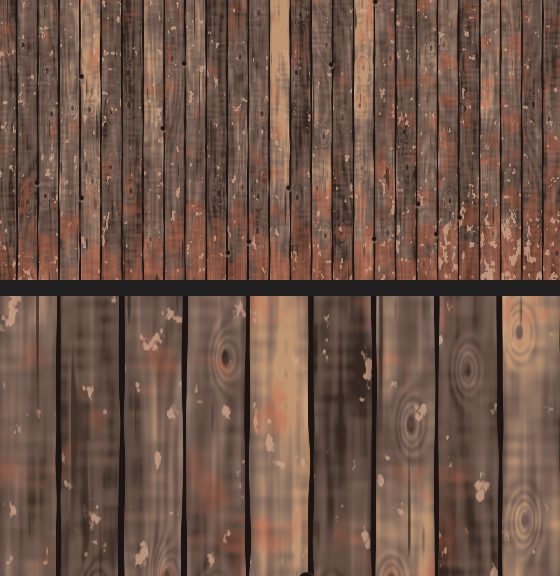
Top: the whole. Bottom: its middle third, enlarged.
This texture is drawn by a Shadertoy shader. Its source:

```glsl
#define PLANKS 26.62
#define OFFSET 0.2
#define SEAM_HALF 0.036
#define RING_DENSITY 34.0
#define SEAM_COLOR vec3(0.11, 0.08, 0.07)
#define DARK vec3(0.21, 0.155, 0.13)
#define UMBER vec3(0.37, 0.29, 0.25)
#define BROWN vec3(0.45, 0.36, 0.32)
#define FADED vec3(0.57, 0.46, 0.39)
#define TAN vec3(0.75, 0.58, 0.44)
#define RUST vec3(0.57, 0.34, 0.26)
#define FLAKE vec3(0.80, 0.63, 0.53)

// Lightness of each plank, left to right
const float plankTone[27] = float[27](
    0.22, 0.28, 0.36, 0.68, 0.72, 0.36, 0.20, 0.62, 0.38,
    0.50, 0.22, 0.38, 0.30, 0.98, 0.20, 0.62, 0.18, 0.92,
    0.46, 0.24, 0.56, 0.50, 0.24, 0.72, 0.52, 0.30, 0.26);

float hash(vec2 p) {
    return fract(sin(dot(p, vec2(127.1, 311.7))) * 43758.5453);
}

float noise(vec2 p) {
    vec2 i = floor(p), f = fract(p);
    f = f * f * (3.0 - 2.0 * f);
    return mix(mix(hash(i), hash(i + vec2(1, 0)), f.x),
               mix(hash(i + vec2(0, 1)), hash(i + vec2(1, 1)), f.x), f.y);
}

float fbm(vec2 p) {
    float sum = 0.0, amp = 0.5;
    for (int i = 0; i < 4; i++) {
        sum += amp * noise(p);
        p = p * 2.03 + 17.3;
        amp *= 0.5;
    }
    return sum / 0.9375;
}

// Sum of knot bumps along one plank; q is in plank widths
float knots(vec2 q, float id) {
    float bump = 0.0, cell = floor(q.y / 3.0);
    for (float k = -1.0; k <= 1.0; k++) {
        vec2 key = vec2(id, cell + k);
        vec2 center = vec2(0.25 + 0.5 * hash(key + 3.7),
                           (cell + k + 0.2 + 0.6 * hash(key + 8.1)) * 3.0);
        vec2 d = (q - center) * vec2(1.0, 0.5);
        bump += step(0.55, hash(key)) * exp(-dot(d, d) * 22.0);
    }
    return bump;
}

vec3 woodRamp(float t) {
    t = clamp(t, 0.0, 1.0) * 4.0;
    vec3 c = mix(DARK, UMBER, min(t, 1.0));
    c = mix(c, BROWN, clamp(t - 1.0, 0.0, 1.0));
    c = mix(c, FADED, clamp(t - 2.0, 0.0, 1.0));
    return mix(c, TAN, clamp(t - 3.0, 0.0, 1.0));
}

void mainImage(out vec4 fragColor, in vec2 fragCoord) {
    vec2 uv = fragCoord / iResolution.xy;
    float px = PLANKS / iResolution.x;
    float x = uv.x * PLANKS + OFFSET;
    float y = fragCoord.y * px;
    float id = floor(x);
    vec2 q = vec2(x - id, y);
    vec2 g = q + vec2(id * 19.0, id * 7.3);

    // Growth rings bend around knots; fine fibres run along the plank
    float knot = knots(q, id);
    float field = noise(g * vec2(1.3, 0.22)) + 0.35 * q.x + 0.75 * knot
                + 0.06 * noise(g * vec2(3.0, 0.9));
    float rings = sin(field * RING_DENSITY);
    float fibre = noise(g * vec2(15.0, 0.8)) - 0.5;
    float streak = fbm(g * vec2(4.0, 0.3)) - 0.5;
    float blotch = fbm(g * vec2(1.2, 0.55) + 41.0) - 0.5;
    float saw = noise(vec2(g.x * 2.5, y * 8.0)) - 0.5;

    // Weathering darkens the lower part of pale planks
    float high = smoothstep(0.15, 0.9, uv.y + 0.5 * blotch);
    float tone = plankTone[int(clamp(id, 0.0, 26.0))];
    tone = mix(0.24 + 0.42 * tone, 0.13 + 0.87 * tone, high);
    tone += 0.09 * rings + 0.24 * fibre + 0.6 * streak + 0.5 * blotch + 0.2 * saw;
    tone += 0.12 * smoothstep(0.3, 0.7, knot) - 0.45 * smoothstep(0.85, 0.98, knot);
    vec3 color = woodRamp(tone);

    // Remains of red stain, thickest low down and to the right
    float low = 1.0 - smoothstep(0.0, 0.5, uv.y);
    float right = smoothstep(0.55, 0.95, uv.x);
    float stain = fbm(g * vec2(1.8, 1.1) + 77.0) + 0.15 * saw
                + 0.24 * low + 0.12 * right + 0.2 * (1.0 - smoothstep(0.0, 0.14, uv.y));
    vec3 red = RUST * (0.72 + 0.6 * clamp(tone, 0.0, 1.0));
    color = mix(color, red, 0.8 * smoothstep(0.56, 0.86, stain));

    // Pale bare chips
    float chips = fbm(g * vec2(4.5, 2.6) + 9.0) + 0.17 * low * smoothstep(0.5, 0.95, uv.x);
    color = mix(color, FLAKE, 0.8 * smoothstep(0.69, 0.77, chips));

    // Short drying cracks
    float crack = noise(g * vec2(9.0, 0.55) + 63.0);
    color = mix(color, DARK, 0.75 * smoothstep(0.86, 0.95, crack));

    // Uneven seams with a worn, lighter lip
    float seamId = floor(x + 0.5);
    float edge = x - seamId + 0.03 * (noise(vec2(seamId * 13.0, y * 0.8)) - 0.5);
    float halfWidth = SEAM_HALF * (0.65 + 0.8 * noise(vec2(seamId * 5.0, y * 1.6)));
    float worn = smoothstep(0.6, 0.85, noise(vec2(seamId * 31.0, y * 0.7)));
    color += 0.12 * worn * (1.0 - smoothstep(0.06, 0.14, abs(edge)));
    color *= 0.84 + 0.16 * smoothstep(0.0, 0.16, abs(edge));
    float seam = 1.0 - smoothstep(halfWidth - 0.5 * px, halfWidth + 0.5 * px, abs(edge));
    color = mix(color, SEAM_COLOR, seam);

    // Occasional holes beside the seams
    vec2 holeKey = vec2(seamId, floor(y / 6.0));
    vec2 hole = vec2(x - seamId - 0.16 * (hash(holeKey + 5.0) - 0.5),
                     y - (holeKey.y + 0.2 + 0.6 * hash(holeKey + 2.0)) * 6.0);
    float present = step(0.78, hash(holeKey + 11.0));
    float r = length(hole);
    color = mix(color, FADED, 0.6 * present * (1.0 - smoothstep(0.12, 0.2, length(hole + vec2(0.0, 0.06)))));
    color = mix(color, SEAM_COLOR, present * (1.0 - smoothstep(0.11 - px, 0.11 + px, r)));

    fragColor = vec4(clamp(color, 0.0, 1.0), 1.0);
}
```
